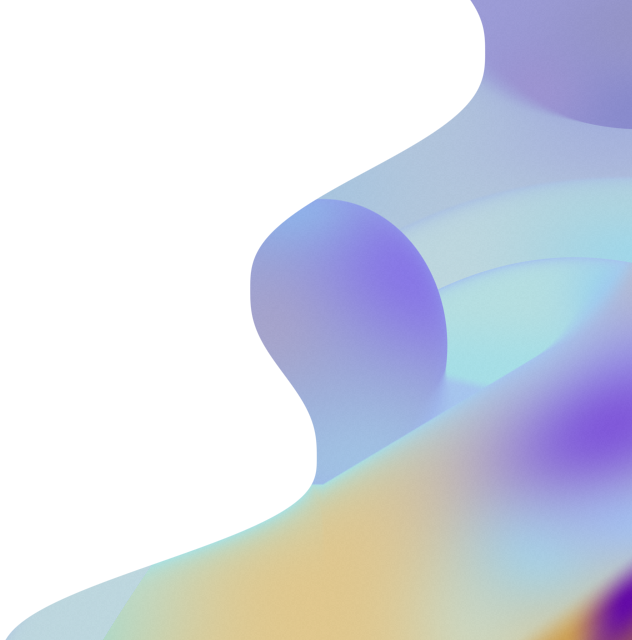
This background is drawn by a Shadertoy shader. Its source:

```glsl
#define SKY vec3(0.65, 0.77, 0.93)
#define MIST vec3(0.70, 0.78, 0.86)
#define AQUA vec3(0.65, 0.87, 0.90)
#define LILAC vec3(0.61, 0.61, 0.84)
#define VIOLET vec3(0.53, 0.46, 0.90)
#define PURPLE vec3(0.50, 0.34, 0.85)
#define SAND vec3(0.88, 0.78, 0.55)
#define AMBER vec3(0.80, 0.62, 0.32)
#define PLUM vec3(0.39, 0.04, 0.65)
#define GRAIN 0.012

float hash(vec2 p) {
    return fract(sin(dot(p, vec2(12.9898, 78.233))) * 43758.5453);
}

// Quintic ease between a and b
float ramp(float a, float b, float t) {
    t = clamp((t - a) / (b - a), 0.0, 1.0);
    return t * t * t * (t * (6.0 * t - 15.0) + 10.0);
}

// Left border of the ribbon at depth y below the top
float outline(float y) {
    return 0.625 + 0.133 * ramp(-0.182, 0.081, y) - 0.367 * ramp(0.081, 0.452, y)
         + 0.104 * ramp(0.452, 0.716, y) - 0.495 * ramp(0.716, 1.042, y);
}

// Gaussian tint; k is the offset scaled by the radii
vec3 glow(vec3 col, vec2 k, vec3 tint) {
    return mix(col, tint, exp(-dot(k, k)));
}

// Tint that decays inward from an edge
vec3 rim(vec3 col, float d, float width, vec3 tint) {
    return mix(col, tint, exp(-max(d, 0.0) / width));
}

// Far bands and the upper sphere
vec3 backBands(vec2 q, float aa) {
    vec3 col = glow(MIST, (q - vec2(0.50, 0.30)) / vec2(0.12, 0.10), vec3(0.66, 0.77, 0.87));
    col = glow(col, (q - vec2(0.97, 0.23)) / vec2(0.22, 0.07), vec3(0.67, 0.72, 0.86));

    vec2 k = q - vec2(1.003, -0.189);
    float d = 0.391 - length(k);
    col = rim(col, -d, 0.04, vec3(0.64, 0.69, 0.86));
    vec3 ball = glow(LILAC, (q - vec2(0.99, 0.17)) / vec2(0.16, 0.10), vec3(0.53, 0.54, 0.80));
    ball = glow(ball, (q - vec2(0.84, 0.14)) / vec2(0.08, 0.07), vec3(0.61, 0.58, 0.82));
    ball = glow(ball, (q - vec2(1.00, 0.04)) / vec2(0.13, 0.08), vec3(0.58, 0.58, 0.78));
    float soft = mix(0.025, aa, smoothstep(0.76, 0.92, q.x));
    col = mix(col, ball, smoothstep(-soft, soft, d));

    // Middle band
    d = q.y - 0.277 - 0.081 * pow(max(0.99 - q.x, 0.0) / 0.365, 2.2);
    vec3 band = mix(vec3(0.74, 0.84, 0.87), vec3(0.69, 0.83, 0.87), smoothstep(0.7, 0.95, q.x));
    band = glow(band, (q - vec2(1.00, 0.40)) / vec2(0.13, 0.06), vec3(0.63, 0.84, 0.91));
    band = rim(band, d, 0.014, vec3(0.67, 0.76, 0.89));
    return mix(col, band, smoothstep(-0.004, 0.004, d));
}

// Aqua hollow with a pale floor
vec3 hollow(vec2 q, float d) {
    vec3 col = mix(vec3(0.71, 0.87, 0.88), AQUA, smoothstep(0.47, 0.58, q.y));
    col = glow(col, (q - vec2(0.96, 0.47)) / vec2(0.07, 0.09), vec3(0.60, 0.82, 0.93));
    col = rim(col, d, 0.009, SKY);
    float bottom = q.y - 0.582 - 0.25 * (q.x - 0.695);
    return mix(col, SKY, smoothstep(-0.004, 0.018, bottom));
}

// Rounded violet lobe
vec3 lobe(vec2 q, float d) {
    vec3 col = glow(vec3(0.61, 0.64, 0.83), (q - vec2(0.43, 0.52)) / vec2(0.09, 0.11), vec3(0.65, 0.64, 0.79));
    vec2 k = q - vec2(0.645, 0.425);
    col = glow(col, vec2(k.x + k.y, k.y - k.x) * 0.707 / vec2(0.20, 0.12), VIOLET);
    col = glow(col, (q - vec2(0.45, 0.31)) / vec2(0.12, 0.08), vec3(0.56, 0.71, 0.91));
    col = glow(col, (q - vec2(0.57, 0.74)) / vec2(0.24, 0.14), vec3(0.63, 0.76, 0.89));
    return mix(col, vec3(0.57, 0.63, 0.93), 0.5 * exp(-max(d, 0.0) / 0.012));
}

// Broad front fold, from sand to violet
vec3 frontFold(vec2 q, float d) {
    vec3 col = glow(SAND, (q - vec2(0.19, 0.93)) / vec2(0.15, 0.12), vec3(0.80, 0.83, 0.71));
    col = glow(col, (q - vec2(0.05, 1.00)) / vec2(0.15, 0.10), vec3(0.60, 0.87, 0.86));
    col = glow(col, (q - vec2(0.74, 0.98)) / vec2(0.11, 0.13), vec3(0.82, 0.84, 0.72));
    col = glow(col, (q - vec2(1.00, 0.61)) / vec2(0.28, 0.25), vec3(0.63, 0.67, 0.91));
    col = glow(col, (q - vec2(0.84, 0.86)) / vec2(0.12, 0.10), vec3(0.67, 0.83, 0.87));
    col = glow(col, (q - vec2(0.99, 0.81)) / vec2(0.17, 0.08), SKY);
    vec2 k = q - vec2(0.95, 0.665);
    col = glow(col, vec2(k.x, k.y + 0.25 * k.x) / vec2(0.17, 0.10), PURPLE);
    float right = smoothstep(0.5, 0.82, q.x);
    col = rim(col, d, mix(0.025, 0.05, right), mix(vec3(0.67, 0.88, 0.88), SKY, right));

    // Warm and plum corner
    float corner = q.y - 0.885 - 0.73 * (0.99 - q.x);
    vec3 warm = mix(AMBER, PLUM, smoothstep(0.88, 0.98, q.x));
    warm = mix(warm, vec3(0.57, 0.30, 0.40), smoothstep(0.05, 0.13, corner) * right);
    return mix(col, warm, smoothstep(-0.025, 0.045, corner));
}

void mainImage(out vec4 fragColor, in vec2 fragCoord) {
    float aa = 0.75 / iResolution.y;
    vec2 q = fragCoord / iResolution.y;
    q.y = 1.0 - q.y; // depth below the top

    float slope = (outline(q.y + 0.002) - outline(q.y - 0.002)) / 0.004;
    float side = (q.x - outline(q.y)) / sqrt(1.0 + slope * slope);

    vec3 col = backBands(q, aa);
    float hollowD = q.y - 0.402 - 1.1 * (q.x - 0.898) * (q.x - 0.898);
    float inHollow = smoothstep(-aa, aa, hollowD);
    col = mix(col, hollow(q, hollowD), inHollow);

    float lobeD = 0.2 * (1.0 - length((q - vec2(0.505, 0.540)) / vec2(0.194, 0.229)));
    float soft = mix(aa, 0.03, smoothstep(0.57, 0.64, q.y));
    col = mix(col, lobe(q, lobeD), smoothstep(-soft, soft, lobeD));

    // The fold's crease bends upward and softens to the right
    float bend = max(q.x - 0.833, 0.0);
    float crease = min(0.755 - 0.6 * (q.x - 0.508) - 3.2 * bend * bend, 0.757);
    float foldD = 0.857 * (q.y - crease);
    soft = mix(aa * 1.5, 0.045, smoothstep(0.84, 0.96, q.x));
    float inFold = smoothstep(-soft, soft, foldD) * inHollow;
    float foldRim = min(foldD, mix(side, 1.0, smoothstep(0.5, 0.6, q.x)));
    col = mix(col, frontFold(q, foldRim), inFold);

    col += GRAIN * (hash(floor(q * 512.0)) - 0.5);
    fragColor = vec4(mix(vec3(1.0), col, smoothstep(-aa, aa, side)), 1.0);
}
```
